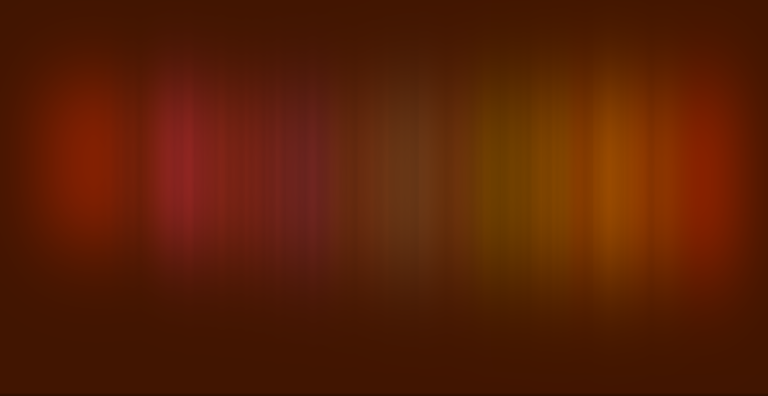
A WebGL 1 fragment shader for this background:

```glsl
precision highp float;
// Soft aurora band of vertical light streaks on a dark brown ground.
// A chain of colour stops sets the hue across, a tilted bell curve fades it
// up and down, and layered sines with cellular bars cut the fine streaks.
uniform vec2 u_resolution;

#define GROUND vec3(0.255, 0.082, 0.002)
#define LEFT_CENTER 0.59
#define RIGHT_CENTER 0.545
#define LEFT_REACH 0.240
#define RIGHT_REACH 0.285
#define FALLOFF 2.5
#define SINE_GAIN 0.022
#define BAR_GAIN 0.07
#define BAR_COUNT 75.0
#define EDGE_SHADE 0.75

// Blend towards the next colour stop between two positions.
vec3 stop(vec3 previous, vec3 next, float from, float to, float x) {
  return mix(previous, next, smoothstep(from, to, x));
}

// Hue at the brightest height of the band.
vec3 bandColor(float x) {
  vec3 c = vec3(0.285, 0.085, 0.002);
  c = stop(c, vec3(0.51, 0.125, 0.008), -0.01, 0.122, x);
  c = stop(c, vec3(0.44, 0.122, 0.030), 0.125, 0.175, x);
  c = stop(c, vec3(0.54, 0.140, 0.125), 0.178, 0.232, x);
  c = stop(c, vec3(0.47, 0.135, 0.080), 0.240, 0.300, x);
  c = stop(c, vec3(0.42, 0.140, 0.120), 0.310, 0.405, x);
  c = stop(c, vec3(0.41, 0.170, 0.060), 0.405, 0.460, x);
  c = stop(c, vec3(0.41, 0.215, 0.085), 0.460, 0.530, x);
  c = stop(c, vec3(0.41, 0.190, 0.045), 0.545, 0.585, x);
  c = stop(c, vec3(0.43, 0.245, 0.000), 0.590, 0.645, x);
  c = stop(c, vec3(0.50, 0.265, 0.000), 0.655, 0.725, x);
  c = stop(c, vec3(0.52, 0.230, 0.000), 0.730, 0.755, x);
  c = stop(c, vec3(0.59, 0.285, 0.000), 0.760, 0.787, x);
  c = stop(c, vec3(0.54, 0.205, 0.000), 0.795, 0.855, x);
  c = stop(c, vec3(0.53, 0.130, 0.000), 0.860, 0.915, x);
  return stop(c, vec3(0.30, 0.088, 0.000), 0.910, 1.015, x);
}

float hash(float n) {
  return fract(sin(n * 12.9898) * 43758.5);
}

// Bars of random brightness that ramp softly, then end in a crisp edge.
float bars(float x) {
  float cell = floor(x * BAR_COUNT);
  float across = fract(x * BAR_COUNT);
  float ramp = smoothstep(0.0, 0.7, across) * (1.0 - smoothstep(0.85, 1.0, across));
  return (hash(cell) - 0.5) * ramp;
}

// Layered sines whose frequencies grow and whose phases wander.
float sines(float x) {
  float sum = 0.0;
  float frequency = 130.0;
  float weight = 0.5;
  for (int i = 0; i < 4; i++) {
    sum += weight * sin(frequency * x + 2.0 * sin(frequency * 0.23 * x) + 1.7 * float(i));
    frequency *= 1.63;
    weight *= 0.85;
  }
  return sum;
}

void main() {
  vec2 uv = gl_FragCoord.xy / u_resolution;

  // Streaks fade out near the smooth red glows at both sides.
  float strength = smoothstep(0.08, 0.22, uv.x) * (1.0 - smoothstep(0.82, 0.91, uv.x));
  float streak = (SINE_GAIN * sines(uv.x) + BAR_GAIN * bars(uv.x)) * strength;

  // Vertical falloff, lower and taller towards the right.
  float center = mix(LEFT_CENTER, RIGHT_CENTER, smoothstep(0.1, 0.45, uv.x));
  float reach = mix(LEFT_REACH, RIGHT_REACH, smoothstep(0.1, 0.8, uv.x));
  float height = abs(uv.y - center) / reach;
  float glow = exp(-pow(height + 0.0001, FALLOFF));

  vec3 light = bandColor(uv.x) * (1.0 + streak);
  vec3 color = mix(GROUND, light, glow);

  // Thin shade along the bottom edge.
  color *= mix(EDGE_SHADE, 1.0, smoothstep(0.002, 0.009, uv.y));
  gl_FragColor = vec4(color, 1.0);
}
```
